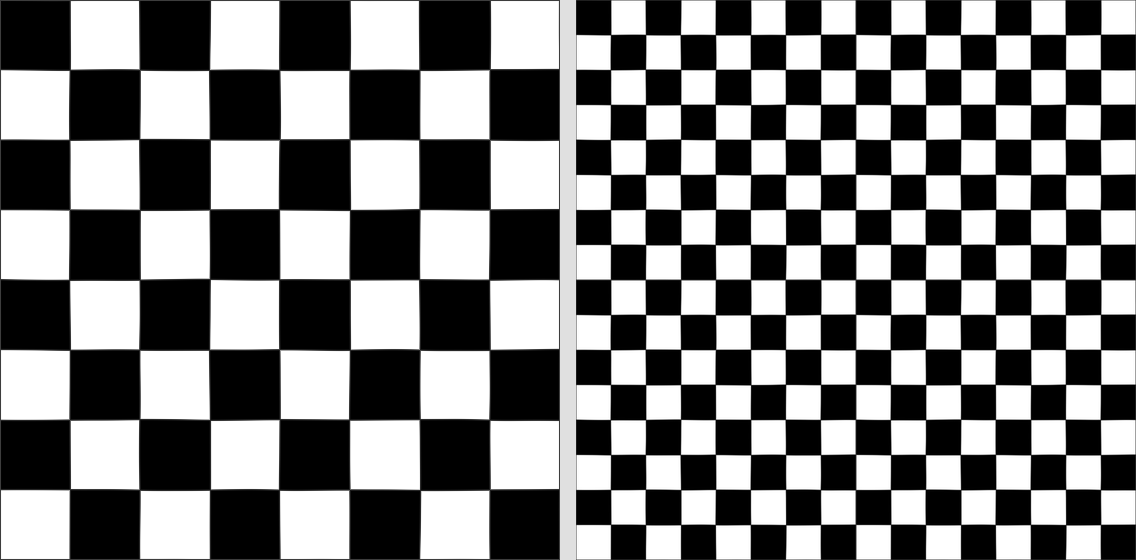
Left: one tile. Right: repeated 2 by 2.
A three.js fragment shader for this pattern:

```glsl
varying vec2 vUv;

vec2 hashGradient(vec2 lattice) {
  lattice = mod(lattice, 8.0);
  float angle = 6.2832 * fract(sin(dot(lattice, vec2(127.1, 311.7))) * 437.585);
  return vec2(cos(angle), sin(angle));
}

// Gradient noise that wraps every 8 units
float gradientNoise(vec2 p) {
  vec2 i = floor(p);
  vec2 f = p - i;
  vec2 u = f * f * f * (f * (f * 6.0 - 15.0) + 10.0);
  float a = dot(hashGradient(i), f);
  float b = dot(hashGradient(i + vec2(1.0, 0.0)), f - vec2(1.0, 0.0));
  float c = dot(hashGradient(i + vec2(0.0, 1.0)), f - vec2(0.0, 1.0));
  float d = dot(hashGradient(i + 1.0), f - 1.0);
  return mix(mix(a, b, u.x), mix(c, d, u.x), u.y);
}

// Distance to the nearest whole-number grid line
float gridDistance(vec2 p) {
  vec2 toLine = 0.5 - abs(fract(p) - 0.5);
  return min(toLine.x, toLine.y);
}

void main() {
  // Eight squares each way, with slightly uneven edges
  vec2 board = vUv * 8.0;
  vec2 wobble = vec2(gradientNoise(board + vec2(0.43, 0.37)),
                     gradientNoise(board + vec2(3.61, 5.57)));
  vec2 p = board + 0.014 * wobble;

  // White where column and row parity agree, including the lower left
  vec2 cell = floor(p);
  float square = 1.0 - mod(cell.x + cell.y, 2.0);

  // Soft dark grey seam between squares
  float shade = mix(0.15, square, smoothstep(0.0, 0.019, gridDistance(p)));

  // Thin grey frame shared by opposite canvas edges
  float frame = 1.0 - smoothstep(0.009, 0.023, gridDistance(vUv) * 8.0);
  shade = mix(shade, 0.24, frame);

  gl_FragColor = vec4(vec3(shade), 1.0);
}
```
